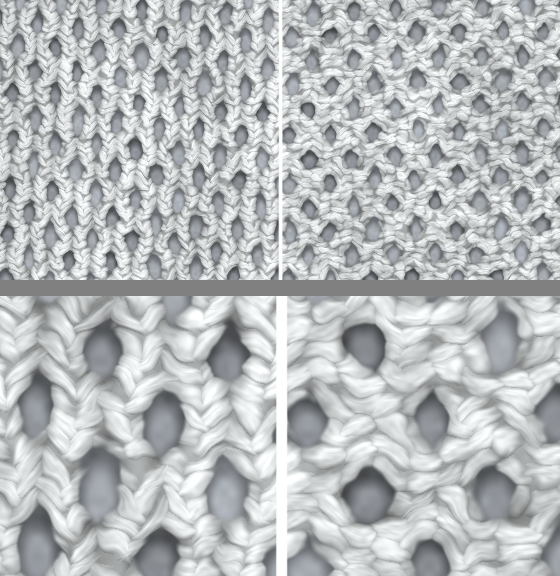
Top, the full canvas; bottom, a detail of the centre.
A Shadertoy shader for this texture:

```glsl
float hash(vec2 p) {
    return fract(sin(dot(p, vec2(127.1, 311.7))) * 43758.5);
}

float noise(vec2 p) {
    vec2 i = floor(p), f = fract(p);
    f = f * f * (3.0 - 2.0 * f);
    return mix(mix(hash(i), hash(i + vec2(1, 0)), f.x),
               mix(hash(i + vec2(0, 1)), hash(i + 1.0), f.x), f.y);
}

// Overlapping yarn loops: height, offset across the strand, fibre value
vec3 stitches(vec2 g, bool purl) {
    vec3 top = vec3(-0.1, 0.0, 0.5);
    for (int j = -2; j <= 2; j++)
    for (int i = -1; i <= 1; i++) {
        vec2 id = floor(g) + vec2(i, j);
        float r = hash(id);
        vec2 d = g - id - 0.5 - 0.45 * (vec2(r, hash(id + 9.3)) - 0.5);
        float side = 1.0 - 2.0 * mod(id.x, 2.0);
        float slant = purl ? 0.3 * side + 1.1 * (r - 0.5) : side * (0.6 + 0.5 * r);
        d.y -= slant * d.x;
        float ply = sin(13.0 * d.y + 7.0 * d.x + 6.0 * r);
        float h = 1.0 - dot(d * d, vec2(2.1, 3.0)) + 0.05 * ply + 0.2 * (r - 0.5);
        if (h > top.x)
            top = vec3(h, d.y, 0.5 + 0.15 * ply + 0.8 * (noise(d * vec2(3, 9) + id * 7.7) - 0.5));
    }
    return top;
}

// Nearest opening of the staggered lattice: local position, distance, random value
vec4 nearestHole(vec2 q, vec2 size) {
    vec4 best = vec4(0, 0, 9, 0);
    for (int k = 0; k < 2; k++) {
        vec2 c = q - 0.5 * float(k);
        vec2 id = floor(c + 0.5);
        float r = hash(id + 17.0 * float(k));
        vec2 v = c - id - 0.08 * (vec2(r, hash(id + 4.1)) - 0.5);
        v /= size * (0.82 + 0.36 * vec2(hash(id + 2.7), r));
        vec2 a = pow(abs(v), vec2(1.65));
        float e = pow(a.x + a.y, 0.606);
        if (e < best.z) best = vec4(v, e, r);
    }
    return best;
}

void mainImage(out vec4 fragColor, in vec2 fragCoord) {
    vec2 p = fragCoord / iResolution.y;
    p.y = 1.0 - p.y;
    bool purl = p.x > 1.002;

    // Slightly skewed lattice of each swatch, one unit per repeat
    vec2 q = purl
        ? vec2(p.x + 0.015 * p.y - 1.192, p.y + 0.025 * (p.x - 1.0) - 0.130) / vec2(0.151, 0.175)
        : vec2(p.x + 0.04 * p.y - 0.065, p.y - 0.08 * p.x - 0.327) / vec2(0.149, 0.168);
    q += 0.09 * (vec2(noise(p * 13.0), noise(p * 13.0 + 31.0)) - 0.5);

    // Strands bend around the openings and wander a little
    vec2 w = 6.2832 * q;
    vec2 bent = purl ? q - vec2(0, 0.06 * sin(w.y) * cos(w.x))
                     : q - vec2(0.05 * sin(w.x) * cos(w.y), 0);
    bent += 0.09 * (vec2(noise(p * 42.0), noise(p * 42.0 + 57.0)) - 0.5);
    vec3 yarn = stitches(bent * vec2(4, 6), purl);
    vec4 hole = nearestHole(q, purl ? vec2(0.175, 0.205) : vec2(0.165, 0.25));
    float edge = hole.z + 0.45 * (noise(p * 50.0) - 0.5) + 0.22 * (yarn.x - 0.6);

    // Lit yarn, darker between strands and beside openings
    float fabric = mix(0.64, 0.89, smoothstep(-0.1, 0.8, yarn.x));
    fabric += 0.13 * (yarn.z - 0.5) - 0.08 * yarn.y;
    float valley = purl ? 0.5 + 0.5 * cos(2.0 * w.y + 2.0 * sin(w.x))
                        : 0.5 + 0.5 * cos(2.0 * w.x);
    fabric *= 1.05 - 0.15 * valley * valley;
    fabric *= mix(0.76, 1.0, smoothstep(0.85, 1.65, edge));
    fabric += 0.10 * (noise(p * 4.0) - 0.5) + 0.08 * (noise(p * 22.0) - 0.5);
    fabric += 0.05 * (noise(p * 150.0) - 0.5);

    // Backing seen through, shaded below the upper rim
    float depth = smoothstep(1.15, 0.35, length(hole.xy - vec2(0, 0.3)));
    float backing = mix(0.36, 0.63, depth) + 0.16 * (hole.w - 0.5);
    backing += 0.07 * (noise(p * 90.0) - 0.5);

    vec3 color = mix(backing * vec3(0.97, 1.0, 1.04), fabric * vec3(0.985, 1.0, 1.0),
                     smoothstep(0.84, 1.08, edge));

    // White divider
    float px = 1.0 / iResolution.y;
    color = mix(color, vec3(1), 1.0 - smoothstep(-px, px, abs(p.x - 1.002) - 0.0065));
    fragColor = vec4(clamp(color, 0.0, 1.0), 1.0);
}
```
